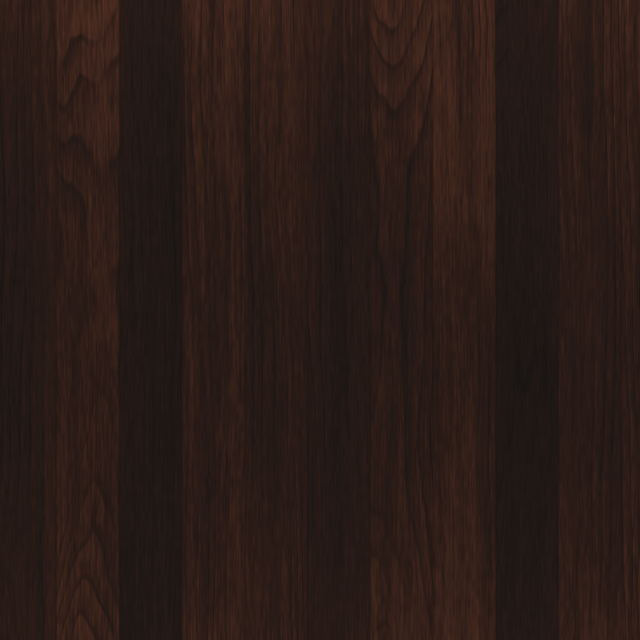
Write a Shadertoy shader that draws this texture.

```glsl
// Dark walnut panel of upright staves, each with its own tone and figure.
// Straight grain is a warped ramp across the stave; cathedral grain is a
// broad saddle field whose contours form cups above and arches below.
#define STAVES 10.2       // staves across the canvas
#define STAVE_SHIFT 0.1   // part of the first stave cut off at the left
#define RINGS 6.0         // straight growth rings per stave
#define RING_DEPTH 0.27   // darkness of the ring lines
#define STREAK_DEPTH 0.36 // contrast of the long red streaks
#define FIBRE_DEPTH 0.13  // contrast of the fine fibres
#define SHADOW vec3(0.106, 0.087, 0.080)
#define UMBER vec3(0.170, 0.108, 0.088)
#define RUSSET vec3(0.300, 0.172, 0.128)

// Warmth of each stave, and how far its grain turns to cathedral figure
const float TONE[11] = float[11](0.38, 0.62, 0.21, 0.53, 0.52, 0.36, 0.51, 0.56, 0.20, 0.52, 0.54);
const float FIGURE[11] = float[11](0.1, 0.8, 0.0, 0.0, 0.1, 0.1, 1.0, 0.2, 0.75, 0.0, 0.0);

float hash(vec2 p) {
    vec3 q = fract(vec3(p.xyx) * 0.1031);
    q += dot(q, q.yzx + 33.33);
    return fract((q.x + q.y) * q.z);
}

float noise(vec2 p) {
    vec2 i = floor(p), f = fract(p);
    f = f * f * (3.0 - 2.0 * f);
    return mix(mix(hash(i), hash(i + vec2(1, 0)), f.x),
               mix(hash(i + vec2(0, 1)), hash(i + vec2(1, 1)), f.x), f.y);
}

float fbm(vec2 p) {
    float sum = 0.0, gain = 0.5;
    for (int k = 0; k < 4; k++) {
        sum += gain * noise(p);
        p = p * 2.03 + 17.1;
        gain *= 0.5;
    }
    return sum / 0.9375;
}

// Growth line: long faint darkening that ends in a thin dark edge
float ringLine(float ring) {
    float f = fract(ring);
    float body = 0.45 * smoothstep(0.1, 0.8, f);
    float edge = 0.55 * smoothstep(0.68, 0.86, f);
    return (body + edge) * (1.0 - smoothstep(0.87, 1.0, f));
}

// Colour of one stave; u runs from 0 to 1 across it
vec3 staveColor(float id, float u, float y) {
    int k = clamp(int(id), 0, 10);
    float seed = hash(vec2(id, 7.0)), figure = FIGURE[k];
    vec2 q = vec2(u, y) + vec2(id * 13.7, seed * 40.0);

    // Straight and cathedral ring fields, both unevenly spaced
    float warp = fbm(q * vec2(0.9, 1.9)) - 0.5;
    float lean = (seed - 0.5) * (y + 0.8 * y * y);
    float across = u + 0.45 * lean + 0.35 * warp;
    float straight = across * RINGS + 1.8 * noise(vec2(across * 3.0 + id * 9.0, y * 0.8));
    float dy = y - 0.42 - 0.1 * seed;
    float du = u - 0.15 - 0.5 * seed + 0.5 * warp;
    float cathedral = 12.0 * dy * dy - 4.5 * du * du + 4.5 * warp
                    + 0.9 * noise(q * vec2(1.6, 6.0));
    float curved = smoothstep(0.3, 0.6, figure);
    float lines = mix(ringLine(straight), ringLine(cathedral), curved);
    lines *= 0.1 + 1.3 * smoothstep(0.2, 0.9, noise(q * vec2(2.5, 3.0) + 5.0));

    // Long streaks, broad clouds and sharp fine fibres
    float drift = across * 6.0 + id * 61.0;
    float streak = fbm(vec2(drift, q.y * 1.3)) - 0.5;
    float hair = noise(vec2(drift * 5.0, q.y * 7.0)) - 0.5;
    float cloud = fbm(q * vec2(1.3, 3.5) + 31.0) - 0.5;
    float fibre = noise(q * vec2(47.0, 26.0)) + noise(q * vec2(36.0, 70.0)) - 1.0;
    float pore = smoothstep(0.78, 0.95, noise(q * vec2(42.0, 20.0) + 9.0));
    float fleck = smoothstep(0.82, 0.98, noise(vec2(drift * 4.0, q.y * 9.0) + 77.0));

    // Less contrast in the darkest staves; light falls toward both ends
    float tone = TONE[k], contrast = 0.45 + 0.85 * tone;
    float glow = 0.6 * (y - 0.4) * (y - 0.4) - 0.045;
    float warmth = tone - 0.02 + contrast * (STREAK_DEPTH * streak * (1.0 - 0.4 * curved)
                 + 0.3 * cloud + FIBRE_DEPTH * (fibre + 0.9 * hair)
                 - RING_DEPTH * (lines - 0.2) - 0.11 * pore + 0.1 * fleck + 1.2 * glow);

    vec3 color = mix(SHADOW, UMBER, clamp(warmth * 2.0, -0.3, 1.0));
    color = mix(color, RUSSET, clamp(warmth * 2.0 - 1.0, 0.0, 1.3));
    return color * (1.0 + 0.08 * fibre + 0.3 * glow);
}

void mainImage(out vec4 fragColor, in vec2 fragCoord) {
    vec2 p = fragCoord / iResolution.xy;
    float s = p.x * STAVES + STAVE_SHIFT;
    float pixel = STAVES / iResolution.x;

    // Blend the two staves that meet at the nearest joint
    float joint = floor(s + 0.5), d = s - joint;
    float side = smoothstep(-pixel, pixel, d);
    vec3 color = mix(staveColor(joint - 1.0, d + 1.0, p.y),
                     staveColor(joint, d, p.y), side);

    // Faint dark glue line
    color *= 1.0 - 0.08 * (1.0 - smoothstep(0.0, 0.02 + pixel, abs(d)));
    fragColor = vec4(color, 1.0);
}
```
